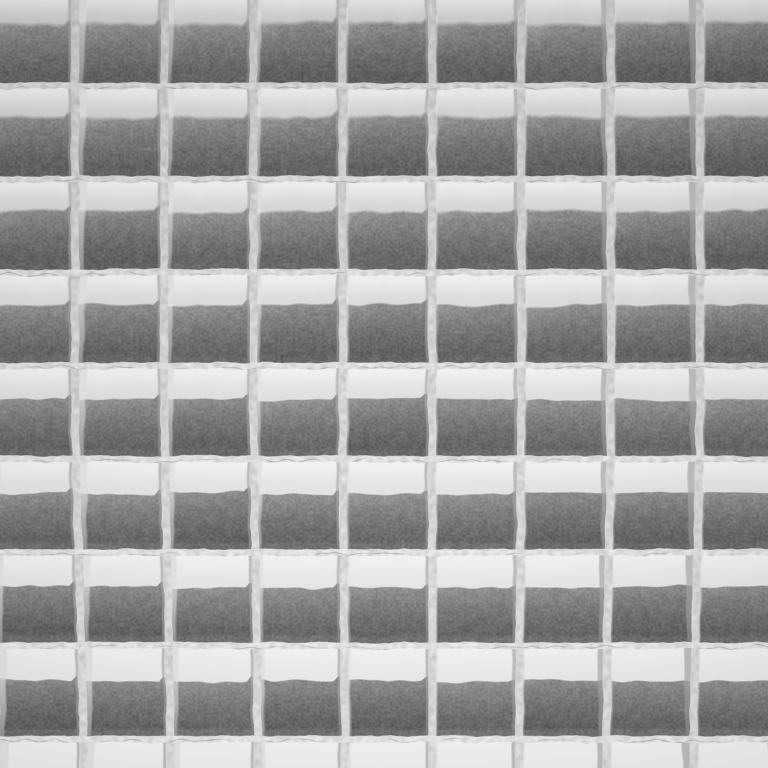
Give the GLSL for this pattern, as a three.js fragment shader.

```glsl
// A grey wall of square recesses behind a pale, rough grid of thin bars.
// Each recess has a lit upper band, a soft shadow below it and slanted side
// walls that widen away from the centre; gradient noise roughens the edges.

varying vec2 vUv;

// Layout, in canvas units
const vec2 GRID_ORIGIN = vec2(0.5625, 0.0378); // one crossing of the bars
const float ROW_PITCH = 0.1215;
const float COL_PITCH_BOTTOM = 0.1135;
const float COL_PITCH_TOP = 0.1162;
const float BAR_HALF_WIDTH = 0.0053;           // upright bars
const float BAR_HALF_HEIGHT = 0.0042;          // level bars
const float LIT_DEPTH_BOTTOM = 0.047;          // lit band, from bar centre
const float LIT_DEPTH_TOP = 0.040;
const float WALL_SPREAD = 0.009;               // side wall at the outer columns
const float EDGE = 0.0011;                     // edge softness

// Tones
const float BAR_TONE = 0.85;
const float LIT_TONE = 0.95;
const float SHADOW_DEEP = 0.375;
const float SHADOW_NEAR_EDGE = 0.565;
const float GRAIN = 0.075;
const float VIGNETTE = 0.14;

vec2 hash2(vec2 p) {
  vec3 q = fract(p.xyx * vec3(0.1031, 0.1030, 0.0973));
  q += dot(q, q.yzx + 33.33);
  return fract((q.xx + q.yz) * q.zy);
}

float cornerSlope(vec2 cell, vec2 offset, vec2 f) {
  float angle = 6.2832 * hash2(cell + offset).x;
  return dot(vec2(cos(angle), sin(angle)), f - offset);
}

float gradientNoise(vec2 p) {
  vec2 cell = floor(p);
  vec2 f = fract(p);
  vec2 u = f * f * f * (f * (f * 6.0 - 15.0) + 10.0);
  float low = mix(cornerSlope(cell, vec2(0.0), f), cornerSlope(cell, vec2(1.0, 0.0), f), u.x);
  float high = mix(cornerSlope(cell, vec2(0.0, 1.0), f), cornerSlope(cell, vec2(1.0), f), u.x);
  return mix(low, high, u.y);
}

// 1 where the distance d is below the limit, with a soft edge
float inside(float d, float limit) {
  return 1.0 - smoothstep(limit - EDGE, limit + EDGE, d);
}

// Recess tone; left, right, up are distances from the bar centres
float recessTone(vec2 p, vec2 id, float left, float right, float up) {
  vec2 rnd = hash2(id + 61.0);
  float height = up / ROW_PITCH;
  float lean = (id.x + 0.5) / 4.0;

  // Shadow boundary: slight tilt, wobble and a lift at the right end
  float litDepth = mix(LIT_DEPTH_BOTTOM, LIT_DEPTH_TOP, p.y) + 0.003 * (rnd.x - 0.5);
  float boundary = ROW_PITCH - litDepth + 0.05 * (rnd.y - 0.5) * (left - right) * 0.5
    + 0.0025 * gradientNoise(p * vec2(38.0, 9.0) + 7.0)
    + 0.006 * smoothstep(0.015, 0.007, right) * smoothstep(0.5, -0.3, lean);
  float softness = mix(0.0013, 0.0042, smoothstep(0.45, 1.0, p.y));
  float lit = smoothstep(boundary - softness, boundary + softness, up);

  // Lit band and graded shadow
  float rise = clamp(up / boundary, 0.0, 1.0);
  float litTone = LIT_TONE - mix(0.02, 0.13, p.y) * smoothstep(ROW_PITCH, boundary, up);
  float shadow = mix(SHADOW_DEEP, SHADOW_NEAR_EDGE, pow(rise, 1.4));
  shadow += 0.12 * p.y * rise * rise * exp(-left / 0.025) + 0.03 * (rnd.x - 0.5);
  shadow += 0.07 * (1.0 - p.y) * smoothstep(0.016, 0.009, up);
  shadow += GRAIN * (gradientNoise(p * 260.0) + 0.6 * gradientNoise(p * 85.0 + 19.0));
  float tone = mix(shadow, litTone, lit);

  // Slanted side walls
  float slant = 0.4 + 0.7 * height;
  float leftWall = BAR_HALF_WIDTH + 0.0015 + WALL_SPREAD * max(-lean, 0.0) * slant;
  float rightWall = BAR_HALF_WIDTH + 0.0033 + WALL_SPREAD * max(lean, 0.0) * slant;
  float leftTone = mix(mix(0.58, 0.79, rise), 0.89, lit);
  float rightTone = mix(mix(0.50, 0.63, rise), 0.74, lit);
  tone = mix(tone, leftTone, 1.0 - smoothstep(leftWall - 0.002, leftWall + 0.002, left));
  return mix(tone, rightTone, 1.0 - smoothstep(rightWall - 0.0015, rightWall + 0.0015, right));
}

void main() {
  vec2 p = vUv;

  // Rough, slightly converging grid
  vec2 wobble = vec2(gradientNoise(p * vec2(21.0, 33.0)), gradientNoise(p * vec2(33.0, 21.0) + 43.0));
  vec2 q = p + 0.0024 * wobble;
  float colPitch = mix(COL_PITCH_BOTTOM, COL_PITCH_TOP, smoothstep(0.0, 0.5, p.y));
  vec2 pitch = vec2(colPitch, ROW_PITCH);
  vec2 grid = (q - GRID_ORIGIN) / pitch;
  vec2 id = floor(grid);
  vec2 local = fract(grid) * pitch;
  vec2 toBar = min(local, pitch - local);

  float tone = recessTone(p, id, local.x, pitch.x - local.x, local.y);

  // Bars with rough faces, and dark broken cracks along the level ones
  float rough = gradientNoise(p * 115.0 + 5.0);
  float upright = inside(toBar.x + 0.0012 * rough, BAR_HALF_WIDTH);
  float level = inside(toBar.y + 0.0012 * rough, BAR_HALF_HEIGHT);
  float barTone = BAR_TONE + 0.10 * rough + 0.05 * (0.5 - p.y);
  tone = mix(tone, barTone - 0.02, upright);
  tone = mix(tone, barTone + 0.02, level);
  float fromLevel = local.y - ROW_PITCH * step(0.5 * ROW_PITCH, local.y);
  float crackPath = -0.0024 + 0.006 * gradientNoise(p * vec2(45.0, 8.0) + 11.0);
  float broken = smoothstep(-0.15, 0.25, gradientNoise(p * vec2(28.0, 9.0) + 29.0));
  tone -= 0.17 * level * broken * inside(abs(fromLevel - crackPath), 0.0006);

  // Darker towards the upper corners
  vec2 away = p - vec2(0.5, 0.4);
  tone *= 1.0 - VIGNETTE * dot(away, away);
  gl_FragColor = vec4(vec3(clamp(tone, 0.0, 1.0)), 1.0);
}
```
